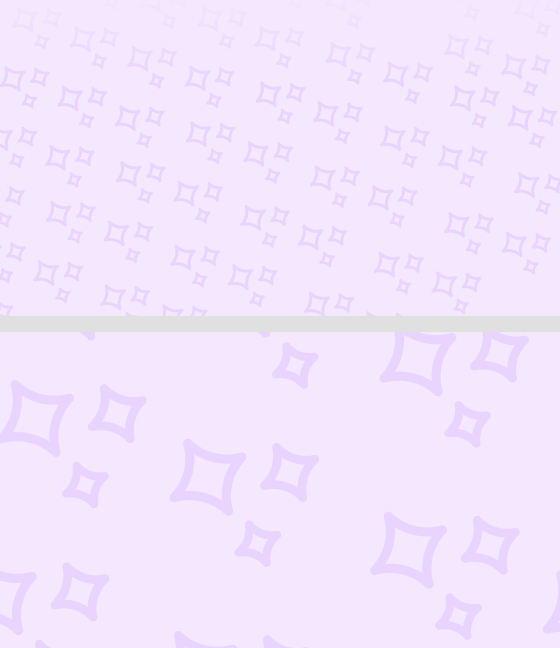
Top, the full canvas; bottom, a detail of the centre.
Reproduce this pattern procedurally as a WebGL 2 fragment shader.

```glsl
#version 300 es
precision highp float;
// Pale lilac field of tilted sparkle clusters, three outlined four-point stars each.
// Clusters lie on a slanted lattice that is split into strips with uneven gaps;
// the stars are stroked circular arcs, and the ink fades toward the top edge.

uniform vec2 u_resolution;
out vec4 outColor;

// Lengths are in design units, with the canvas height equal to HEIGHT.
const float HEIGHT = 432.0;
const vec3 PAPER = vec3(0.957, 0.910, 1.0);
const vec3 INK = vec3(0.914, 0.832, 1.0);

const vec2 COLUMN_STEP = vec2(78.6, -26.8);
const vec2 ROW_STEP = vec2(-95.6, -54.4);
const vec2 BLOCK_STEP = vec2(257.0, 65.0);
const vec2 STRIP_START[4] = vec2[4](
    vec2(270.0, 325.0), vec2(367.0, 303.0), vec2(537.0, 243.0), vec2(720.0, 179.0));
const int FIRST_ROW = -2;
const int LAST_ROW = 5;

const vec2 MEDIUM_OFFSET = vec2(37.2, 2.2);
const vec2 SMALL_OFFSET = vec2(22.7, -30.3);
const vec3 TIP_RADIUS = vec3(18.0, 12.9, 9.6);   // big, medium, small
const vec3 TILT = vec3(0.54, 0.48, 0.43);
const vec3 HALF_STROKE = vec3(2.1, 2.0, 1.9);
const float WAIST = 0.52;                        // waist radius / tip radius

const vec2 CLUSTER_MIDDLE = vec2(18.0, -12.0);
const float CLUSTER_RADIUS = 50.0;
const float FADE_TOP = 452.0;
const float FADE_LENGTH = 130.0;

// Distance to the outline of a four-point star with concave arc sides.
float starOutline(vec2 p, float tip, float tilt) {
    vec2 axis = vec2(cos(tilt), sin(tilt));
    vec2 q = abs(vec2(dot(p, axis), dot(p, vec2(-axis.y, axis.x))));
    if (q.y > q.x) q = q.yx;

    // Circle through two neighbouring tips and the waist between them.
    float waist = tip * WAIST;
    float reach = (tip * tip - waist * waist) / (sqrt(2.0) * tip - 2.0 * waist);
    vec2 center = vec2(reach * sqrt(0.5));
    vec2 toTip = vec2(tip, 0.0) - center;
    vec2 toPoint = q - center;
    bool besideArc = toTip.x * toPoint.y - toTip.y * toPoint.x < 0.0;
    return besideArc ? abs(length(toPoint) - (reach - waist))
                     : length(q - vec2(tip, 0.0));
}

// Signed distance to the strokes of one cluster.
float cluster(vec2 p) {
    float big = starOutline(p, TIP_RADIUS.x, TILT.x) - HALF_STROKE.x;
    float medium = starOutline(p - MEDIUM_OFFSET, TIP_RADIUS.y, TILT.y) - HALF_STROKE.y;
    float small = starOutline(p - SMALL_OFFSET, TIP_RADIUS.z, TILT.z) - HALF_STROKE.z;
    return min(big, min(medium, small));
}

// Signed distance to all clusters: blocks of strips of rows and columns.
float sparkles(vec2 p) {
    float d = HEIGHT;
    for (int block = 0; block < 2; block++) {
        for (int strip = 0; strip < 4; strip++) {
            // The second block takes over where the first one ends.
            int edge = FIRST_ROW + min(strip, 1);
            int first = block == 0 ? edge : FIRST_ROW;
            int last = block == 0 ? LAST_ROW : edge + 1;
            int firstColumn = strip == 0 ? -4 : 0;
            int lastColumn = strip == 0 ? 0 : 1;
            vec2 start = STRIP_START[strip] + float(block) * BLOCK_STEP;
            for (int row = first; row <= last; row++) {
                for (int column = firstColumn; column <= lastColumn; column++) {
                    vec2 q = p - start - float(row) * ROW_STEP - float(column) * COLUMN_STEP;
                    if (length(q - CLUSTER_MIDDLE) < CLUSTER_RADIUS) d = min(d, cluster(q));
                }
            }
        }
    }
    return d;
}

void main() {
    float pixel = HEIGHT / u_resolution.y;
    vec2 p = gl_FragCoord.xy * pixel;
    float coverage = clamp(0.5 - sparkles(p) / pixel, 0.0, 1.0);
    float fade = clamp((FADE_TOP - p.y) / FADE_LENGTH, 0.0, 1.0);
    outColor = vec4(mix(PAPER, INK, coverage * fade), 1.0);
}
```
